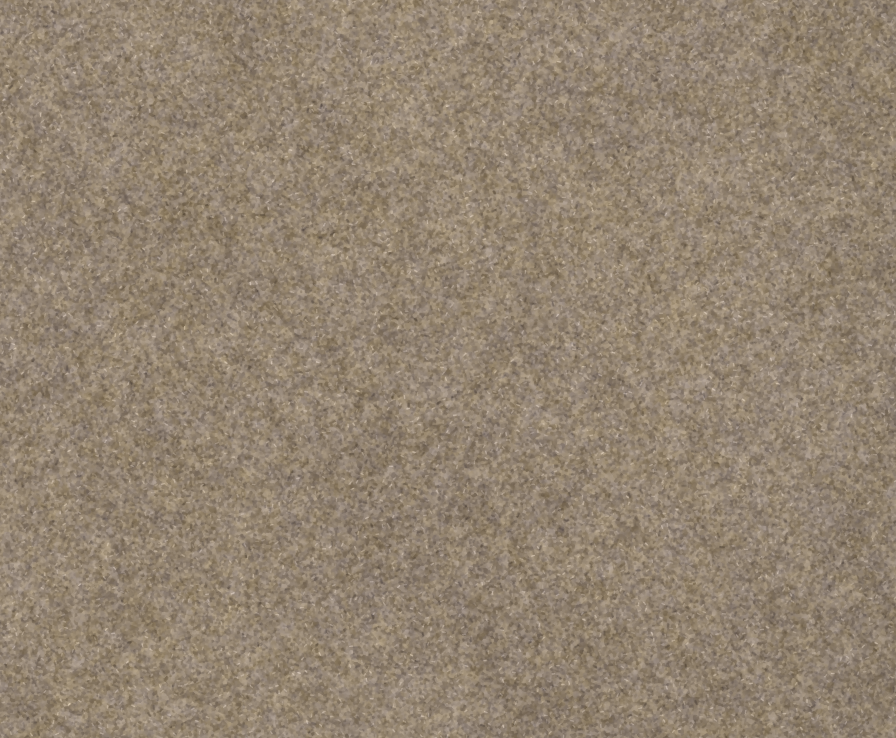
A Shadertoy shader for this texture:

```glsl
vec3 hash3(vec2 cell) {
    vec3 q = fract(cell.xyx * vec3(0.1031, 0.1030, 0.0973));
    q += dot(q, q.yxz + 33.33);
    return fract((q.xxy + q.yzz) * q.zyx);
}

// Soft cellular noise: x is tone, y is warmth, both within -1 to 1
vec2 softCells(vec2 p, float sharpness) {
    vec2 base = floor(p), sum = vec2(0.0);
    float total = 0.0;
    for (int y = -1; y <= 1; y++)
    for (int x = -1; x <= 1; x++) {
        vec2 cell = base + vec2(x, y);
        vec2 offset = cell + hash3(cell).xy - p;
        float weight = exp(-sharpness * dot(offset, offset));
        sum += weight * (hash3(cell + 71.0).xy * 2.0 - 1.0);
        total += weight;
    }
    return sum / total;
}

// Thin fibre ends, randomly turned, in a share of the cells
float flecks(vec2 p, float share) {
    vec2 cell = floor(p);
    vec3 place = hash3(cell + 19.0), kind = hash3(cell + 143.0);
    vec2 q = p - cell - mix(vec2(0.39), vec2(0.61), place.xy);
    float angle = place.z * 6.2832;
    vec2 along = vec2(cos(angle), sin(angle));
    q -= along * clamp(dot(q, along), -0.19, 0.19);
    return smoothstep(0.2, 0.03, length(q)) * step(kind.x, share) * mix(0.3, 1.0, kind.y);
}

mat2 turn(float angle) {
    float c = cos(angle), s = sin(angle);
    return mat2(c, s, -s, c);
}

void mainImage(out vec4 fragColor, in vec2 fragCoord) {
    vec2 uv = fragCoord / iResolution.xy;
    vec2 p = fragCoord / iResolution.y + 2.0;

    // Pile grain, from single fibres up to tufts
    vec2 fibre = softCells(turn(0.4) * p * 290.0, 6.0);
    vec2 grain = softCells(turn(1.1) * p * 150.0, 6.0);
    vec2 tuft = softCells(turn(0.7) * p * 58.0, 5.0);

    // Broad, faint patches of brushed nap
    vec2 patches = softCells(turn(0.3) * p * 13.0, 4.0);
    vec2 clouds = softCells(turn(0.9) * p * 4.5, 4.0);

    float light = 0.078 * fibre.x + 0.050 * grain.x + 0.027 * tuft.x
                + 0.016 * patches.x + 0.018 * clouds.x;
    float warmth = 0.25 * fibre.y + 0.6 * grain.y + 0.55 * tuft.y + 0.2 * clouds.y;

    vec3 color = vec3(0.576, 0.516, 0.443) + light * vec3(1.0, 0.98, 0.94);
    color += warmth * vec3(0.006, 0.0, -0.030);

    // Dark hollows and pale glints
    color -= vec3(0.095, 0.088, 0.072) * flecks(turn(0.5) * p * 84.0, 0.38);
    color += vec3(0.14, 0.14, 0.145) * flecks(turn(1.3) * p * 118.0, 0.26);

    // Slight falloff toward the right and the lower edge
    color *= 1.008 - 0.04 * smoothstep(0.75, 1.0, uv.x) - 0.02 * smoothstep(0.25, 0.0, uv.y);
    fragColor = vec4(color, 1.0);
}
```
